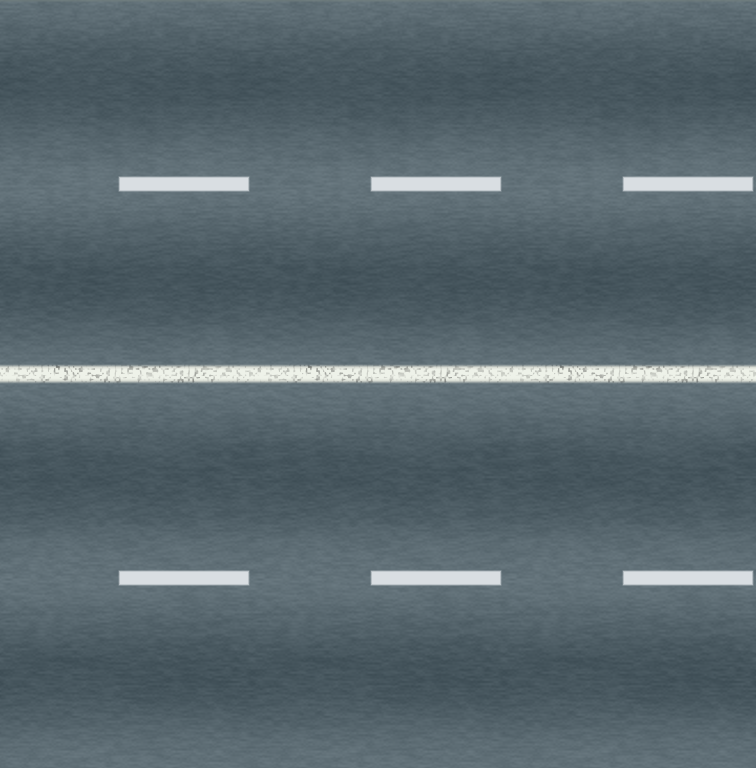
A Shadertoy shader for this texture:

```glsl
// Worn asphalt road with three dashes per lane divider and a solid centre line.
#define TILES 3.0
#define ROAD_MID 0.506
#define BAND_PERIOD 0.2565
#define LINE_Y 0.513
#define LINE_HALF 0.0108
#define DASH_Y 0.2474
#define DASH_STEP 0.513
#define DASH_HALF vec2(0.0858, 0.0092)
#define DASH_X 0.2434
#define STREAK 0.045
#define GRAIN 0.028
#define LINE_WEAR 0.30

const vec3 TRACK_DARK = vec3(0.272, 0.333, 0.363);
const vec3 ASPHALT_LIGHT = vec3(0.388, 0.448, 0.477);
const vec3 DASH_PAINT = vec3(0.850, 0.870, 0.885);
const vec3 LINE_PAINT = vec3(0.935, 0.950, 0.915);
const vec3 EDGE_TINT = vec3(0.46, 0.51, 0.50);

float hash(vec2 p) {
    return fract(sin(dot(p, vec2(127.1, 311.7))) * 43758.5453);
}

// Value noise over cells, wrapping across one tile
float tileNoise(vec2 p, vec2 cells) {
    p *= cells;
    vec2 i = floor(p), f = fract(p);
    f = f * f * (3.0 - 2.0 * f);
    float x0 = mod(i.x, cells.x), x1 = mod(i.x + 1.0, cells.x);
    float low = mix(hash(vec2(x0, i.y)), hash(vec2(x1, i.y)), f.x);
    float high = mix(hash(vec2(x0, i.y + 1.0)), hash(vec2(x1, i.y + 1.0)), f.x);
    return mix(low, high, f.y);
}

// Soft coverage of a shape from its signed distance
float cover(float d, float soft) {
    return 1.0 - smoothstep(-soft, soft, d);
}

float boxDistance(vec2 p, vec2 halfSize) {
    vec2 q = abs(p) - halfSize;
    return length(max(q, 0.0)) + min(max(q.x, q.y), 0.0);
}

void mainImage(out vec4 fragColor, in vec2 fragCoord) {
    vec2 uv = fragCoord / iResolution.xy;
    vec2 tile = vec2(uv.x * TILES, uv.y);
    float pixel = 1.0 / iResolution.y;

    // Wheel tracks: dark bands between the lane marks
    float band = 0.5 + 0.5 * cos(6.28318 * (uv.y - ROAD_MID) / BAND_PERIOD);
    band += 0.14 * (tileNoise(tile, vec2(5.0, 34.0)) - 0.5);
    vec3 color = mix(TRACK_DARK, ASPHALT_LIGHT, band);

    // Horizontal streaks and fine grain
    color += STREAK * (tileNoise(tile, vec2(30.0, 330.0)) - 0.5);
    color += GRAIN * (tileNoise(tile + 7.0, vec2(110.0, 420.0)) - 0.5);

    // Pale strip along the upper edge
    color = mix(color, EDGE_TINT, 0.6 * smoothstep(0.996, 1.0, uv.y));

    // Dashed lane dividers
    float soft = max(0.0018, 0.7 * pixel);
    float dashX = (fract(tile.x - DASH_X * TILES + 0.5) - 0.5) / TILES;
    for (int lane = 0; lane < 2; lane++) {
        float dashY = uv.y - DASH_Y - DASH_STEP * float(lane);
        float dash = cover(boxDistance(vec2(dashX, dashY), DASH_HALF), soft);
        color = mix(color, DASH_PAINT, dash);
    }

    // Solid centre line, speckled by wear that gathers in patches
    float lineY = uv.y - LINE_Y;
    float speck = tileNoise(tile + 3.0, vec2(120.0, 360.0));
    float patches = tileNoise(tile + 11.0, vec2(9.0, 90.0));
    float wear = smoothstep(0.5, 0.95, speck) * mix(0.35, 1.3, patches);
    float edgeShade = 0.12 * smoothstep(0.45, 1.0, abs(lineY) / LINE_HALF);
    vec3 paint = LINE_PAINT * (1.0 - LINE_WEAR * wear - edgeShade);
    color = mix(color, paint, cover(abs(lineY) - LINE_HALF, max(0.0026, pixel)));

    fragColor = vec4(clamp(color, 0.0, 1.0), 1.0);
}
```
